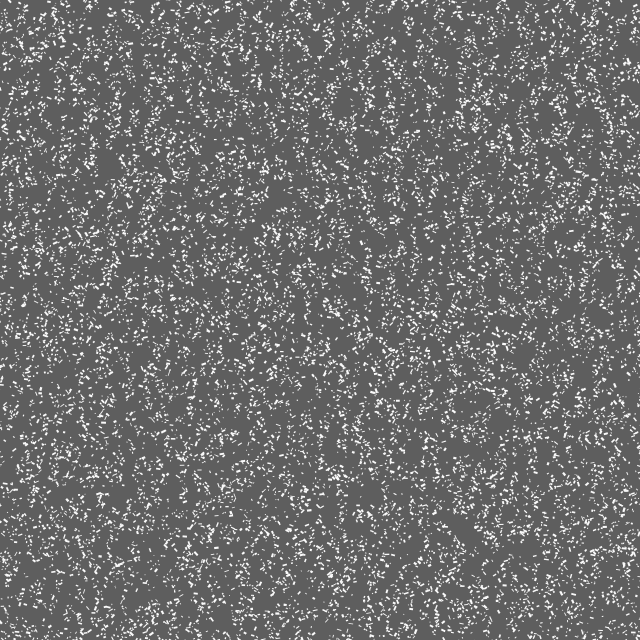
A Shadertoy shader for this texture:

```glsl
const vec3 SLATE = vec3(0.37);
const vec3 CHALK = vec3(0.98);
const float FLECK_CELLS = 180.0;
const vec2 CLUMP_CELLS = vec2(56.0, 27.0);

vec3 hash3(vec2 cell, float seed) {
    vec3 p = fract(vec3(cell.xyx + seed) * vec3(0.1031, 0.1030, 0.0973));
    p += dot(p, p.yxz + 33.33);
    return fract((p.xxy + p.yzz) * p.zyx);
}

// Layered sines make the upright streaks wander
float sway(vec2 uv) {
    return 0.004 * sin(uv.y * 31.0 + uv.x * 17.0)
         + 0.002 * sin(uv.y * 83.0 - uv.x * 59.0);
}

// Cellular density: 1 inside a tall clump, 0 between clumps
float clumpDensity(vec2 uv, vec2 cells) {
    vec2 p = vec2(uv.x + sway(uv), uv.y) * cells;
    vec2 home = floor(p);
    float nearest = 2.0;
    for (int y = -1; y <= 1; y++)
    for (int x = -1; x <= 1; x++) {
        vec2 cell = home + vec2(x, y);
        vec3 rnd = hash3(cell, 71.0);
        float spread = mix(0.8, 1.25, rnd.z);
        nearest = min(nearest, length(p - cell - rnd.xy) * spread);
    }
    return smoothstep(0.52, 0.16, nearest);
}

// Share of a pixel covered by a box, axis by axis
float boxCoverage(vec2 p, vec2 halfSize, float pixel) {
    vec2 overlap = min(p + 0.5 * pixel, halfSize) - max(p - 0.5 * pixel, -halfSize);
    overlap = clamp(overlap / pixel, 0.0, 1.0);
    return overlap.x * overlap.y;
}

vec2 rotate(vec2 p, float angle) {
    float c = cos(angle), s = sin(angle);
    return vec2(c * p.x + s * p.y, c * p.y - s * p.x);
}

// Short chips, kept often in clumps and rarely elsewhere
float flecks(vec2 uv, float cells, float pixel) {
    vec2 p = uv * cells;
    vec2 home = floor(p);
    float bare = 1.0;
    for (int y = -1; y <= 1; y++)
    for (int x = -1; x <= 1; x++) {
        vec2 cell = home + vec2(x, y);
        vec3 place = hash3(cell, 5.0);
        vec3 form = hash3(cell, 213.0);
        vec2 center = cell + place.xy;
        float keep = mix(0.14, 0.92, clumpDensity(center / cells, CLUMP_CELLS));
        if (place.z > keep) continue;
        vec2 halfSize = vec2(mix(0.12, 0.70, form.x * form.x), mix(0.10, 0.32, form.y));
        vec2 local = rotate(p - center, (form.z - 0.5) * 2.6);
        bare *= 1.0 - boxCoverage(local, halfSize, pixel * cells);
    }
    return 1.0 - bare;
}

void mainImage(out vec4 fragColor, in vec2 fragCoord) {
    float pixel = 1.0 / iResolution.y;
    float chalk = flecks(fragCoord * pixel, FLECK_CELLS, pixel);
    fragColor = vec4(mix(SLATE, CHALK, chalk), 1.0);
}
```
